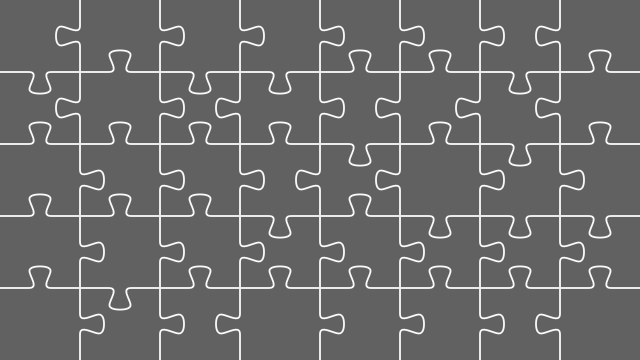
Give the GLSL for this pattern, as a Shadertoy shader.

```glsl
const vec2 GRID = vec2(8.0, 5.0);
const vec3 PIECE_COLOR = vec3(0.38);
const vec3 LINE_COLOR = vec3(0.98);
const float LINE_HALF_WIDTH = 0.0025; // in canvas heights
const float OUTWARD_SHARE = 0.63;     // share of tabs pointing right or up
const int CURVE_STEPS = 12;

float hash12(vec2 p) {
    vec3 q = fract(p.xyx * 0.1031);
    q += dot(q, q.yzx + 33.33);
    return fract((q.x + q.y) * q.z);
}

float segmentDistance(vec2 p, vec2 a, vec2 b) {
    vec2 ab = b - a;
    float t = clamp(dot(p - a, ab) / dot(ab, ab), 0.0, 1.0);
    return length(p - a - ab * t);
}

vec2 cubicPoint(vec2 a, vec2 b, vec2 c, vec2 d, float t) {
    float s = 1.0 - t;
    return s * s * s * a + 3.0 * s * s * t * b + 3.0 * s * t * t * c + t * t * t * d;
}

float cubicDistance(vec2 p, vec2 a, vec2 b, vec2 c, vec2 d) {
    float nearest = 1e3;
    vec2 previous = a;
    for (int i = 1; i <= CURVE_STEPS; i++) {
        vec2 next = cubicPoint(a, b, c, d, float(i) / float(CURVE_STEPS));
        nearest = min(nearest, segmentDistance(p, previous, next));
        previous = next;
    }
    return nearest;
}

// local: x along the seam from its middle, y across it, in cells
float seamDistance(vec2 local, vec2 cellSize, float side) {
    vec2 p = vec2(abs(local.x), local.y * side) * cellSize;
    vec2 shoulder = vec2(0.14, 0.0) * cellSize;
    vec2 bulge = vec2(0.13, 0.22) * cellSize;
    vec2 tip = vec2(0.0, 0.3) * cellSize;

    float straight = segmentDistance(p, vec2(0.5, 0.0) * cellSize, shoulder);
    float neck = cubicDistance(p, shoulder, vec2(0.02, 0.0) * cellSize,
                               vec2(0.11, 0.13) * cellSize, bulge);
    float head = cubicDistance(p, bulge, vec2(0.145, 0.2875) * cellSize,
                               vec2(0.06, 0.3) * cellSize, tip);
    return min(straight, min(neck, head));
}

// Nearest seam running along x; the outer border has no seam
float seamsDistance(vec2 cell, vec2 cellSize, float rows, vec2 seed) {
    vec2 id = vec2(floor(cell.x), round(cell.y));
    if (id.y < 0.5 || id.y > rows - 0.5) return 1e3;
    float side = hash12(id + seed) < OUTWARD_SHARE ? 1.0 : -1.0;
    return seamDistance(cell - id - vec2(0.5, 0.0), cellSize, side);
}

void mainImage(out vec4 fragColor, in vec2 fragCoord) {
    vec2 cell = fragCoord / iResolution.xy * GRID;
    vec2 cellSize = iResolution.xy / iResolution.y / GRID;

    // Swapping the axes turns horizontal seams into vertical ones
    float horizontal = seamsDistance(cell, cellSize, GRID.y, vec2(17.0, 43.0));
    float vertical = seamsDistance(cell.yx, cellSize.yx, GRID.x, vec2(71.0, 29.0));
    float seam = min(horizontal, vertical);

    float pixel = 1.0 / iResolution.y;
    float line = clamp((LINE_HALF_WIDTH - seam) / pixel + 0.5, 0.0, 1.0);
    fragColor = vec4(mix(PIECE_COLOR, LINE_COLOR, line), 1.0);
}
```
